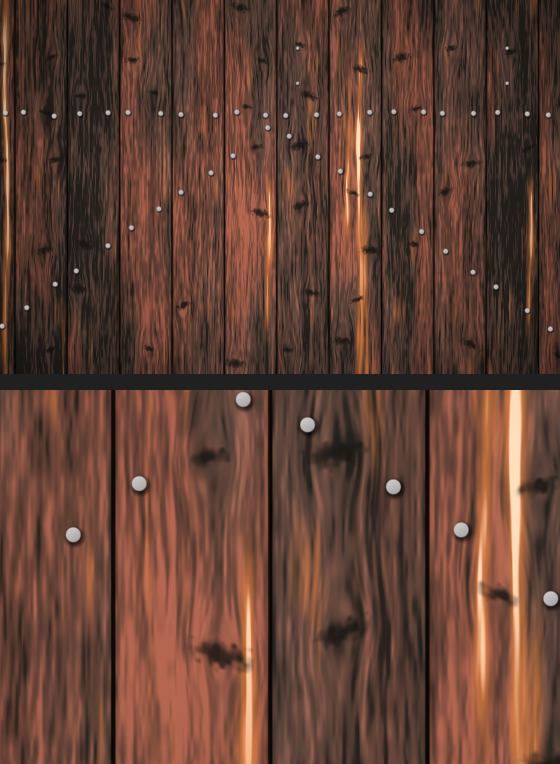
Top, the full canvas; bottom, a detail of the centre.
A Shadertoy shader for this texture:

```glsl
// Weathered vertical planks: dark gaps, knots that bend the grain, amber worn
// streaks and nail heads in a level row and a peaked row. Grain is stretched
// cellular noise plus sine growth rings; knots are scattered by hashed cells.

const float PLANK_WIDTH = 0.140;   // lengths are in canvas heights
const float FIRST_GAP = 0.040;
const float KNOT_SPACING = 0.13;
const vec3 CHAR = vec3(0.135, 0.120, 0.107);
const vec3 BROWN = vec3(0.32, 0.238, 0.205);
const vec3 RUST = vec3(0.58, 0.38, 0.315);
const vec3 AMBER = vec3(0.80, 0.45, 0.23);
const vec3 PALE = vec3(0.92, 0.80, 0.68);
const vec3 STEEL = vec3(0.77, 0.75, 0.75);

float hash(vec2 p) {
    vec3 q = fract(p.xyx * vec3(0.1031, 0.1030, 0.0973));
    q += dot(q, q.yzx + 33.33);
    return fract((q.x + q.y) * q.z);
}

float noise(vec2 p) {
    vec2 c = floor(p), f = fract(p);
    f = f * f * (3.0 - 2.0 * f);
    return mix(mix(hash(c), hash(c + vec2(1, 0)), f.x),
               mix(hash(c + vec2(0, 1)), hash(c + vec2(1, 1)), f.x), f.y);
}

// Distance to the nearest scattered point
float cellular(vec2 p) {
    vec2 c = floor(p);
    float nearest = 2.0;
    for (int j = -1; j <= 1; j++)
        for (int i = -1; i <= 1; i++) {
            vec2 cell = c + vec2(i, j);
            vec2 point = cell + vec2(hash(cell), hash(cell + 57.0));
            nearest = min(nearest, length(p - point));
        }
    return nearest;
}

// x: knot darkness, y: sideways push on the grain, in plank widths
vec2 knots(float u, float y, float id) {
    vec2 result = vec2(0);
    for (int k = -1; k <= 1; k++) {
        vec2 cell = vec2(id + 20.0, floor(y / KNOT_SPACING) + float(k) + 9.0);
        float size = smoothstep(0.48, 0.95, hash(cell));
        if (size <= 0.0) continue;
        vec2 centre = vec2(0.2 + 0.6 * hash(cell + 31.0),
                           (cell.y - 8.8 + 0.6 * hash(cell + 73.0)) * KNOT_SPACING);
        vec2 d = vec2((u - centre.x) * PLANK_WIDTH, y - centre.y);
        d.y += 0.8 * d.x * (hash(cell + 11.0) - 0.5);
        float r = length(d / vec2(0.021, 0.010)) / (0.6 + 0.5 * size);
        r += 0.9 * (noise(d * 190.0 + cell) - 0.5);
        result.x = max(result.x, smoothstep(1.5, 0.2, r));
        vec2 halo = d / vec2(0.026, 0.04);
        result.y += 0.65 * (u - centre.x) * exp(-dot(halo, halo));
    }
    return result;
}

// Ragged worn strip along a plank, faded outside the span
float streak(float u, float y, float centre, float width, vec2 span) {
    float x = u - centre - 0.025 * sin(y * 9.0 + centre * 20.0);
    float w = width * (0.3 + 1.0 * noise(vec2(centre * 50.0, y * 11.0)));
    float ends = smoothstep(span.x, span.x + 0.12, y) * smoothstep(span.y, span.y - 0.12, y);
    float ragged = 0.25 + 0.65 * noise(vec2(u * 22.0, y * 8.0)) + 0.4 * noise(vec2(u * 45.0, y * 20.0));
    return smoothstep(w, 0.0, abs(x)) * ends * ragged;
}

vec3 paintNail(vec3 colour, vec2 d, float radius, float px) {
    float r = length(d);
    colour *= 1.0 - 0.6 * smoothstep(radius * 1.7, radius * 0.8, length(d + radius * vec2(-0.2, 0.3)));
    vec3 metal = STEEL * (0.96 + 0.1 * dot(d, vec2(-0.5, 0.8)) / radius);
    return mix(colour, metal, smoothstep(radius + px, radius - px, r));
}

void mainImage(out vec4 fragColor, in vec2 fragCoord) {
    float px = 1.0 / iResolution.y;
    vec2 p = fragCoord * px;
    float along = (p.x - FIRST_GAP) / PLANK_WIDTH;
    float id = floor(along), u = fract(along), y = p.y;

    // Grain: fibres, growth rings and broad stains
    vec2 knot = knots(u, y, id);
    float g = u - knot.y;
    vec2 fibre = vec2(g * PLANK_WIDTH + id * 3.0, y);
    float coarse = noise(fibre * vec2(110.0, 5.0));
    float fine = noise(fibre * vec2(240.0, 18.0));
    float hair = noise(fibre * vec2(370.0, 55.0));
    float cracks = 1.0 - smoothstep(0.05, 0.33, cellular(fibre * vec2(100.0, 5.0)));
    float heart = g - 0.5 + 0.1 * sin(y * 5.0 + id * 2.3) + 0.03 * sin(y * 17.0 + id);
    float rings = sin(85.0 * length(vec2(heart, 0.3 * sin(y * 3.0 + id * 1.7))) + 3.0 * coarse);
    float stain = noise(vec2(along * 1.9, y * 2.6 + id * 5.0));
    float blotch = noise(vec2(along * 4.5, y * 7.0 + id * 3.0));
    float warmth = exp(-pow((p.x - 0.68) / 0.38, 2.0));
    float tone = 0.36 + 0.30 * (coarse - 0.5) + 0.34 * (fine - 0.5) + 0.30 * (hair - 0.5)
               + 0.50 * (stain - 0.5) + 0.24 * (blotch - 0.5)
               + 0.20 * (hash(vec2(id + 40.0, 3.0)) - 0.5) + 0.19 * warmth
               + 0.07 * rings - 0.19 * cracks;
    vec3 colour = mix(CHAR, BROWN, smoothstep(0.08, 0.5, tone));
    colour = mix(colour, RUST, smoothstep(0.42, 0.98, tone));
    colour *= mix(vec3(1), vec3(1.10, 0.95, 0.90), smoothstep(0.4, 0.8, stain));

    // Worn streaks: every fifth plank, and one heavily worn plank
    float wear = 0.0;
    if (mod(id, 5.0) == 4.0)
        wear = streak(u, y, 0.83, 0.11, id < 0.0 ? vec2(-0.2, 1.2) : vec2(0.08, 0.56));
    if (id == 6.0) {
        wear = max(streak(u, y, 0.59, 0.13, vec2(-0.2, 0.92)),
                   streak(u, y, 0.37, 0.10, vec2(0.32, 0.84)));
        wear = max(wear, 0.8 * streak(u, y, 0.70, 0.10, vec2(-0.2, 0.5)));
    }
    float scuff = smoothstep(0.78, 0.97, noise(vec2(along * 13.0, y * 6.0 + 4.0))) * fine;
    colour = mix(colour, AMBER, clamp(wear * 1.2 + 0.55 * scuff, 0.0, 1.0));
    colour = mix(colour, PALE, smoothstep(0.55, 0.9, wear) * smoothstep(0.0, 0.6, y));
    colour = mix(colour, CHAR * 0.65, knot.x * 0.85);

    // Gaps, charred plank edges and corner shade
    float edge = min(u, 1.0 - u) * PLANK_WIDTH;
    colour *= 0.82 + 0.18 * smoothstep(0.0, 0.009, edge);
    colour *= mix(0.15, 1.0, smoothstep(0.0019 - px, 0.0019 + px, edge));
    vec2 q = fragCoord / iResolution.xy - 0.5;
    colour *= 1.12 - 0.95 * dot(q, q);

    // Nails: level row, peaked row, small upper pairs on a few planks
    for (int row = 0; row < 3; row++)
        for (int side = 0; side < 2; side++) {
            float s = float(side);
            vec2 seed = vec2(id + 15.0, s + 2.0 * float(row));
            float across = 0.2 + 0.59 * s + 0.09 * (hash(seed) - 0.5);
            float x = FIRST_GAP + (id + across) * PLANK_WIDTH;
            float height = 0.695 + 0.012 * (hash(seed + 9.0) - 0.5);
            float radius = 0.0066;
            if (row == 1) height -= 0.027 + 0.74 * abs(x - 0.733);
            if (row == 2) {
                if (id < 5.0 || mod(id, 4.0) != 1.0) continue;
                x = FIRST_GAP + (id + 0.4) * PLANK_WIDTH;
                height = 0.777 + 0.094 * s;
                radius = 0.0045;
            }
            colour = paintNail(colour, p - vec2(x, height), radius, px);
        }
    fragColor = vec4(clamp(colour, 0.0, 1.0), 1.0);
}
```
